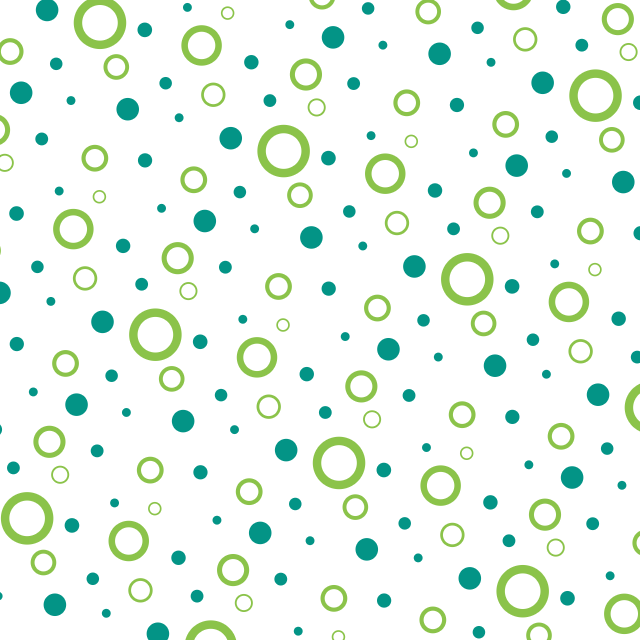
Reproduce this pattern procedurally as a WebGL 2 fragment shader.

```glsl
#version 300 es
precision highp float;
// Green rings and teal dots scattered over white, in a tilted repeating square tile.

#define TILE 0.350             // side of the repeating square, in canvas widths
#define TILT -0.6096           // rotation of the tile, in radians
#define ANCHOR vec2(0.155, 0.962)
#define JITTER 0.05            // largest shift of a shape, in tiles
#define RING_COUNT 9
#define SHAPE_COUNT 23
#define LATTICE_STEP vec2(10.0, 4.0)
#define BIG_DOT 0.0176
#define MID_DOT 0.0108
#define SMALL_DOT 0.0069

uniform vec2 u_resolution;
out vec4 outColor;

const vec3 WHITE = vec3(1.0);
const vec3 GREEN = vec3(0.545, 0.765, 0.290);
const vec3 TEAL = vec3(0.010, 0.580, 0.525);

// Outer radius and band width of each ring, largest first
const vec2 RINGS[RING_COUNT] = vec2[RING_COUNT](
    vec2(0.0410, 0.0132), vec2(0.0316, 0.0102), vec2(0.0251, 0.0079),
    vec2(0.0209, 0.0065), vec2(0.0209, 0.0065), vec2(0.0200, 0.0061),
    vec2(0.0190, 0.0043), vec2(0.0141, 0.0029), vec2(0.0105, 0.0026));

// Two pseudo-random values in -1..1 from a shape index
vec2 hash2(int index) {
    uvec2 h = uvec2(index + 1) * uvec2(1597u, 3812u) + uvec2(71u, 293u);
    h = (h ^ (h >> 7u)) * 40503u;
    h = (h ^ (h >> 9u)) * 30011u;
    return vec2((h >> 8u) & 1023u) / 511.5 - 1.0;
}

float dotRadius(int index) {
    int order = index - RING_COUNT;
    if (order < 3) return BIG_DOT;
    if (order < 10) return MID_DOT * (1.0 + 0.1 * hash2(index + 50).x);
    return SMALL_DOT;
}

// Even spread on a wrapped lattice, with larger shapes shifted less
vec2 shapeCentre(int index, float radius) {
    vec2 even = float(index) * LATTICE_STEP / float(SHAPE_COUNT);
    return even + hash2(index) * JITTER * (1.0 - radius / 0.05);
}

float coverage(float dist, float pixel) {
    return clamp(0.5 - dist / pixel, 0.0, 1.0);
}

void main() {
    float pixel = 1.0 / min(u_resolution.x, u_resolution.y);
    vec2 point = gl_FragCoord.xy * pixel - ANCHOR;
    float c = cos(TILT), s = sin(TILT);
    vec2 tilePoint = vec2(c * point.x + s * point.y, c * point.y - s * point.x) / TILE;

    vec3 color = WHITE;
    for (int i = 0; i < SHAPE_COUNT; i++) {
        bool isRing = i < RING_COUNT;
        vec2 ring = isRing ? RINGS[min(i, RING_COUNT - 1)] : vec2(0.0);
        float radius = isRing ? ring.x : dotRadius(i);

        // Distance to the nearest repeat of this shape
        vec2 offset = tilePoint - shapeCentre(i, radius);
        float away = length(offset - round(offset)) * TILE;
        float dist = away - radius;
        if (isRing) dist = abs(dist + 0.5 * ring.y) - 0.5 * ring.y;

        color = mix(color, isRing ? GREEN : TEAL, coverage(dist, pixel));
    }
    outColor = vec4(color, 1.0);
}
```
